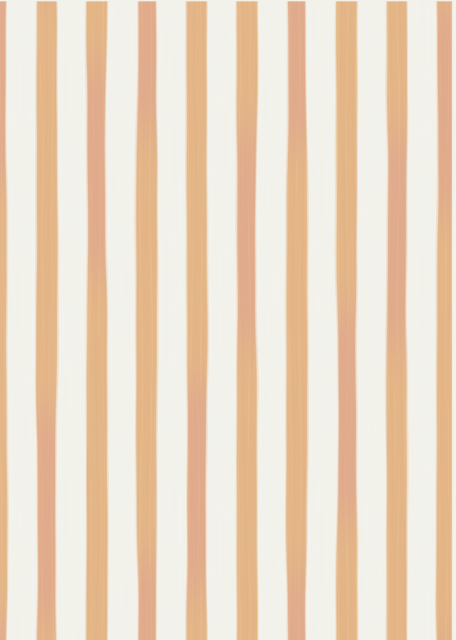
A WebGL 1 fragment shader for this pattern:

```glsl
precision highp float;
// Hand-painted vertical stripes in washed orange and pink on a streaky off-white ground.

uniform vec2 u_resolution;

// Layout, in fractions of the canvas width
const float PITCH = 0.1097;
const float FIRST_CENTRE = -0.0073;
const float MARGIN_RIGHT = 0.009;
const float MARGIN_TOP = 0.002;

// Stripe shape, in fractions of the pitch
const float HALF_WIDTH = 0.202;
const float HALO_WIDTH = 0.034;
const float EDGE_WOBBLE = 0.016;
const float PINK_NARROWING = 0.026;

// Pink patches, in fractions of the canvas height
const float PATCH_START = 0.13;
const float PATCH_STEP = 0.58;
const float PATCH_JITTER = 0.10;
const float PATCH_INNER = 0.10;
const float PATCH_OUTER = 0.23;

const vec3 PAPER = vec3(0.95, 0.95, 0.92);
const vec3 COOL_PAPER = vec3(0.945, 0.945, 0.935);
const vec3 ORANGE = vec3(0.89, 0.71, 0.53);
const vec3 PINK = vec3(0.88, 0.67, 0.55);
const vec3 AMBER = vec3(0.91, 0.75, 0.53);
const vec3 HALO = vec3(0.94, 0.88, 0.81);

// Slow edge drift along a stripe, about -1 to 1
float drift(float y, float seed) {
  return 0.55 * sin(6.3 * y + 2.7 * seed)
       + 0.30 * sin(14.0 * y + 4.1 * seed)
       + 0.15 * sin(37.0 * y + 1.9 * seed);
}

// Long brush fibres running down the canvas, about -1 to 1
float fibres(vec2 p) {
  float bend = 0.8 * sin(9.0 * p.y + 17.0 * p.x);
  float broad = sin(290.0 * p.x + bend);
  float middle = sin(613.0 * p.x + 1.7 * sin(13.0 * p.y + 31.0 * p.x));
  float fine = sin(1070.0 * p.x + 2.0 * sin(21.0 * p.y + 47.0 * p.x));
  return 0.4 * broad + 0.35 * middle + 0.25 * fine;
}

// Amount of pink wash: one patch per stripe, wrapped over the height
float pinkWash(float depth, float stripe) {
  float centre = PATCH_START + PATCH_STEP * mod(stripe, 3.0)
               + PATCH_JITTER * sin(1.7 * stripe);
  float away = abs(fract(depth - centre + 0.5) - 0.5);
  return 1.0 - smoothstep(PATCH_INNER, PATCH_OUTER, away);
}

// Coverage of the inside of an edge, where distance is negative
float inside(float distance, float blur) {
  return 1.0 - smoothstep(-blur, blur, distance);
}

void main() {
  vec2 uv = gl_FragCoord.xy / u_resolution;
  float depth = 1.0 - uv.y;
  float pixel = 1.0 / u_resolution.x;

  // Stripe index and position across it
  float column = (uv.x - FIRST_CENTRE) / PITCH;
  float stripe = floor(column + 0.5);
  float across = column - stripe;
  float pink = pinkWash(depth, stripe);
  float grain = fibres(vec2(uv.x, depth));

  // Each side wanders on its own
  float side = across < 0.0 ? 0.0 : 5.3;
  float halfWidth = HALF_WIDTH - PINK_NARROWING * pink
                  + EDGE_WOBBLE * drift(depth, stripe * 1.37 + side);
  float edge = abs(across) - halfWidth;
  float blur = 0.7 * pixel / PITCH;

  // Paper with faint streaks
  vec3 color = mix(PAPER, COOL_PAPER, smoothstep(-0.2, 0.8, grain));
  color += 0.003 * grain;

  // Paint: orange to pink, with amber fibres and pooled amber near the rim
  float tint = clamp(pink + 0.18 * grain * pink, 0.0, 1.0);
  vec3 paint = mix(ORANGE, PINK, tint);
  float rim = smoothstep(-0.075, -0.01, edge) * (0.5 + 0.5 * drift(depth, stripe + side));
  float amber = 0.4 * smoothstep(0.25, 0.9, grain) + 0.5 * rim;
  paint = mix(paint, AMBER, amber * (1.0 - 0.7 * pink));
  paint += 0.008 * grain;

  // Pale bleed around the paint
  float bleed = HALO_WIDTH * (0.85 + 0.3 * drift(depth, stripe * 2.3 - side));
  color = mix(color, HALO, inside(edge - bleed, blur));
  color = mix(color, paint, inside(edge, blur + 0.006));

  // Bare paper at the right and top borders
  float border = max(uv.x - 1.0 + MARGIN_RIGHT,
                     (MARGIN_TOP - depth) * u_resolution.y * pixel);
  color = mix(PAPER, color, inside(border, pixel));

  gl_FragColor = vec4(color, 1.0);
}
```
